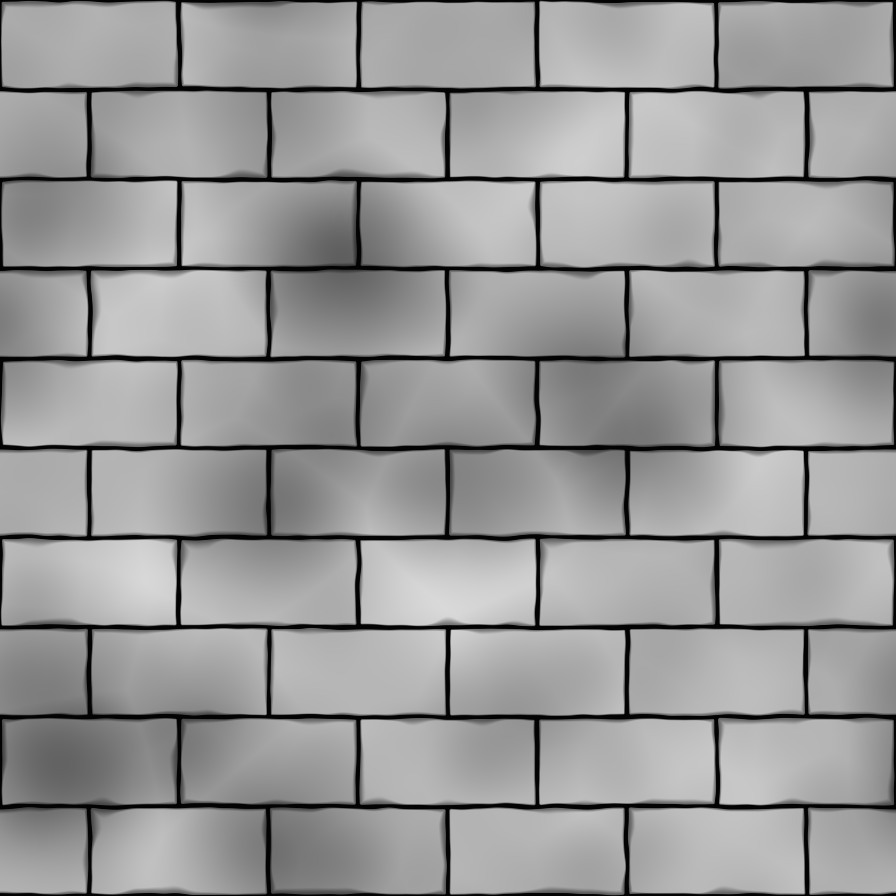
Reproduce this texture map procedurally as a WebGL 1 fragment shader.

```glsl
precision highp float;
// Grey running-bond brick wall with thin black joints, soft stains and worn edges.

uniform vec2 u_resolution;

float hash(vec2 cell, float seed) {
    return fract(sin(dot(cell, vec2(127.1, 311.7)) + seed * 74.7) * 4375.85);
}

// Value noise that wraps after a whole number of cells.
float noise(vec2 uv, float period, float seed) {
    vec2 p = uv * period;
    vec2 i = floor(p);
    vec2 f = p - i;
    f = f * f * (3.0 - 2.0 * f);
    vec2 a = mod(i, period);
    vec2 b = mod(i + 1.0, period);
    return mix(mix(hash(a, seed), hash(vec2(b.x, a.y), seed), f.x),
               mix(hash(vec2(a.x, b.y), seed), hash(b, seed), f.x), f.y);
}

// Scattered round stains; the strongest one wins, leaving faint creases.
float stains(vec2 uv, float period, float seed) {
    vec2 p = uv * period;
    vec2 i = floor(p);
    float strongest = 0.0;
    for (int y = -1; y <= 1; y++) {
        for (int x = -1; x <= 1; x++) {
            vec2 cell = i + vec2(float(x), float(y));
            vec2 id = mod(cell, period);
            vec2 center = cell + vec2(hash(id, seed), hash(id, seed + 1.0));
            float strength = hash(id, seed + 2.0);
            float falloff = 1.0 - smoothstep(0.0, 1.0, distance(p, center));
            strongest = max(strongest, strength * strength * falloff);
        }
    }
    return strongest;
}

// Signed distance to a box with slightly rounded corners.
float roundedBox(vec2 p, vec2 halfSize, float radius) {
    vec2 q = abs(p) - halfSize + radius;
    return length(max(q, 0.0)) + min(max(q.x, q.y), 0.0) - radius;
}

void main() {
    vec2 uv = gl_FragCoord.xy / u_resolution;
    float pixel = 1.0 / min(u_resolution.x, u_resolution.y);

    // Slightly uneven joints
    vec2 wobble = vec2(noise(uv, 32.0, 1.0), noise(uv, 32.0, 2.0)) - 0.5;
    vec2 wall = uv + 0.0024 * wobble;

    // Five bricks across, ten rows, even rows shifted by half a brick
    vec2 grid = wall * vec2(5.0, 10.0);
    float row = floor(grid.y);
    grid.x += 0.5 * (1.0 - mod(row, 2.0));
    vec2 brick = mod(floor(grid), vec2(5.0, 10.0));
    vec2 local = (fract(grid) - 0.5) * vec2(0.2, 0.1);
    float brickSeed = 10.0 + brick.x + 5.0 * brick.y;

    // Depth inside the brick, with small nibbles along its edges
    float inset = -roundedBox(local, vec2(0.0978, 0.0478), 0.002);
    inset -= 0.0012 * (noise(uv, 60.0, brickSeed) - 0.5);

    // Smooth stone tone, shared across bricks, plus a small tint per brick
    float tone = 0.755 + 0.16 * (noise(uv, 6.0, 3.0) - 0.5);
    tone += 0.07 * (noise(uv, 11.0, brickSeed) - 0.5);
    tone += 0.06 * (hash(brick, 4.0) - 0.5);
    tone -= 0.34 * stains(uv, 6.0, 5.0);
    tone -= 0.06 * stains(uv, 13.0, brickSeed);

    // Soft dark wear that widens in places along the edge
    float wear = noise(uv, 26.0, brickSeed + 60.0);
    float wearWidth = 0.0015 + 0.011 * wear * wear * wear;
    tone *= mix(0.55, 1.0, smoothstep(0.0, wearWidth, inset));

    float face = smoothstep(-0.6 * pixel, 0.6 * pixel, inset);
    gl_FragColor = vec4(vec3(mix(0.01, tone, face)), 1.0);
}
```
